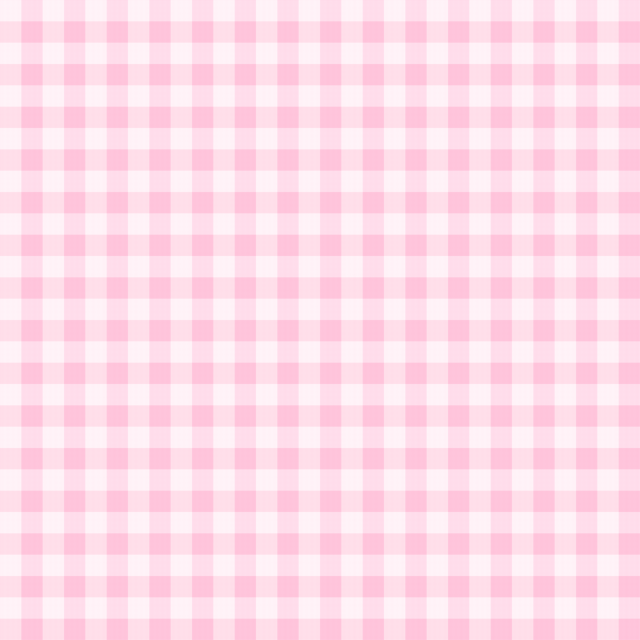
Reproduce this pattern procedurally as a Shadertoy shader.

```glsl
// Pink gingham cloth: two sets of even stripes, one upright and one level,
// cross to give pale, middle and deep squares. Each stripe is a wrapped
// distance with soft edges; gradient noise adds a faint thread grain.

#define REPEATS 15.0
#define STRIPE_HALF_WIDTH 0.25
#define EDGE_SOFTNESS 0.018
#define THREADS 8.0
#define THREAD_DEPTH 0.003
#define GRAIN_DEPTH 0.006
#define PALE vec3(1.000, 0.950, 0.970)
#define WARP_PINK vec3(1.000, 0.866, 0.922)
#define WEFT_PINK vec3(1.000, 0.872, 0.916)
#define DEEP_PINK vec3(1.000, 0.770, 0.860)

const float TAU = 6.2831853;

float hash(float n) {
    return fract(sin(n * 127.1) * 43758.55);
}

// One-dimensional gradient noise, roughly -0.5 to 0.5
float gradientNoise(float x) {
    float cell = floor(x);
    float f = x - cell;
    float fade = f * f * f * (f * (f * 6.0 - 15.0) + 10.0);
    float left = (hash(cell) * 2.0 - 1.0) * f;
    float right = (hash(cell + 1.0) * 2.0 - 1.0) * (f - 1.0);
    return mix(left, right, fade);
}

// Coverage of a repeating stripe centred at the given phase
float stripe(float u, float centre, float softness) {
    float d = abs(fract(u - centre + 0.5) - 0.5) - STRIPE_HALF_WIDTH;
    return 1.0 - smoothstep(-softness, softness, d);
}

void mainImage(out vec4 fragColor, in vec2 fragCoord) {
    vec2 cloth = fragCoord / iResolution.xy * REPEATS;
    vec2 pixel = REPEATS / iResolution.xy;
    vec2 softness = max(vec2(EDGE_SOFTNESS), 0.6 * pixel);

    // Crossing stripes
    float warp = stripe(cloth.x, 0.75, softness.x);
    float weft = stripe(cloth.y, 0.25, softness.y);
    vec3 color = mix(mix(PALE, WARP_PINK, warp),
                     mix(WEFT_PINK, DEEP_PINK, warp), weft);

    // Fine threads, faded out where they are too small to draw
    vec2 visible = 1.0 - smoothstep(0.25, 0.5, THREADS * pixel);
    vec2 thread = cos(TAU * THREADS * cloth) * visible;
    float grain = gradientNoise(cloth.x * THREADS) * visible.x
                + 0.4 * gradientNoise(cloth.y * THREADS + 311.0) * visible.y;
    float shade = THREAD_DEPTH * (thread.x + 0.4 * thread.y) + GRAIN_DEPTH * grain;
    color += shade * vec3(0.3, 1.0, 0.7);

    fragColor = vec4(clamp(color, 0.0, 1.0), 1.0);
}
```
